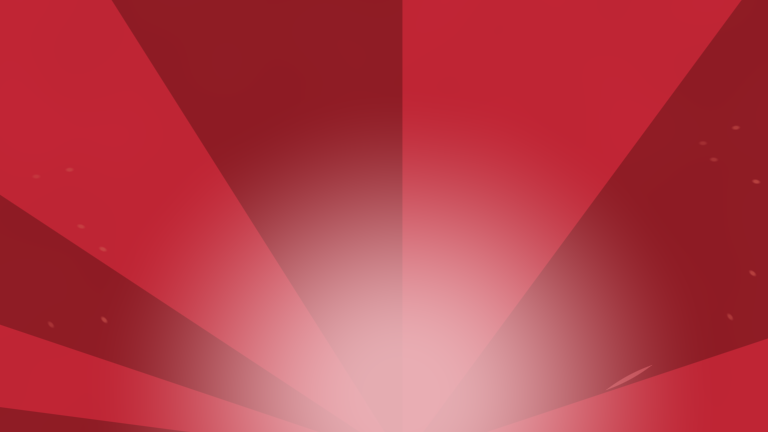
Reproduce this background procedurally as a WebGL 2 fragment shader.

```glsl
#version 300 es
precision highp float;

#define HUB vec2(0.0, -0.065)
#define GLOW_CENTER vec2(0.0, 0.086)
#define GLOW_INNER 0.07
#define GLOW_OUTER 0.72
#define GLOW_STRENGTH 0.91
#define BRIGHT_RED vec3(0.75, 0.145, 0.205)
#define DARK_RED vec3(0.56, 0.108, 0.143)
#define GLOW_PINK vec3(0.93, 0.73, 0.75)
#define EMBER vec3(0.80, 0.33, 0.30)
#define SPECK_COUNT 12
#define MOTTLE 0.018

uniform vec2 u_resolution;
out vec4 fragColor;

// Ray boundaries in degrees, counterclockwise from the right
const float RAY_EDGES[7] = float[7](18.4, 53.6, 90.0, 122.3, 146.6, 161.4, 172.5);

vec2 hash2(vec2 p) {
    p = vec2(dot(p, vec2(127.1, 311.7)), dot(p, vec2(269.5, 183.3)));
    return fract(sin(p) * 43758.5);
}

float gradientAt(vec2 cell, vec2 offset) {
    return dot(hash2(cell) * 2.0 - 1.0, offset);
}

float gradientNoise(vec2 p) {
    vec2 i = floor(p), f = fract(p);
    vec2 u = f * f * (3.0 - 2.0 * f);
    vec2 e = vec2(1.0, 0.0);
    return mix(mix(gradientAt(i, f), gradientAt(i + e, f - e), u.x),
               mix(gradientAt(i + e.yx, f - e.yx), gradientAt(i + e.xx, f - e.xx), u.x), u.y);
}

// Coverage of alternating rays: 0 is bright, 1 is dark
float rayMask(vec2 p, float aa) {
    float mask = 0.0;
    for (int i = 0; i < 7; i++) {
        float a = radians(RAY_EDGES[i]);
        float side = cos(a) * p.y - sin(a) * p.x;
        mask = mix(mask, float(1 - i % 2), smoothstep(-aa, aa, side));
    }
    return mask;
}

// Distance to a segment that swells in the middle and tapers at both ends
float taperedStreak(vec2 p, vec2 a, vec2 b, float width) {
    vec2 ab = b - a;
    float t = clamp(dot(p - a, ab) / dot(ab, ab), 0.0, 1.0);
    return length(p - a - ab * t) - width * 4.0 * t * (1.0 - t);
}

// Small slanted embers along the left and right margins
float specks(vec2 p, float aa) {
    float cover = 0.0;
    for (int i = 0; i < SPECK_COUNT; i++) {
        vec2 h = hash2(vec2(float(i) + 1.0, 7.0));
        vec2 center = i % 2 == 0
            ? mix(vec2(-0.91, 0.21), vec2(-0.66, 0.63), h)
            : mix(vec2(0.67, 0.25), vec2(0.82, 0.72), h);
        float tilt = -0.9 + h.y;
        vec2 q = mat2(cos(tilt), -sin(tilt), sin(tilt), cos(tilt)) * (p - center);
        float d = length(q * vec2(0.7, 1.3)) - 0.004;
        cover = max(cover, (0.25 + 0.4 * h.x) * (1.0 - smoothstep(-aa, aa + 0.003, d)));
    }
    return cover;
}

void main() {
    // Height is one unit, x is measured from the ray axis
    vec2 p = (gl_FragCoord.xy - vec2(0.524 * u_resolution.x, 0.0)) / u_resolution.y;
    float aa = 0.8 / u_resolution.y;

    // Rays with faint mottling
    vec3 color = mix(BRIGHT_RED, DARK_RED, rayMask(p - HUB, aa));
    color *= 1.0 + MOTTLE * gradientNoise(p * 5.0);

    // Embers and the streak
    color = mix(color, EMBER, specks(p, aa));
    float streak = taperedStreak(p, vec2(0.471, 0.097), vec2(0.578, 0.155), 0.005);
    color = mix(color, vec3(0.80, 0.30, 0.33), 0.75 * (1.0 - smoothstep(-aa, aa, streak)));

    // Soft glow rising from the base
    float d = length((p - GLOW_CENTER) * vec2(0.97, 1.0));
    float glow = 1.0 - smoothstep(GLOW_INNER, GLOW_OUTER, d);
    color = mix(color, GLOW_PINK, GLOW_STRENGTH * glow);

    fragColor = vec4(color, 1.0);
}
```
